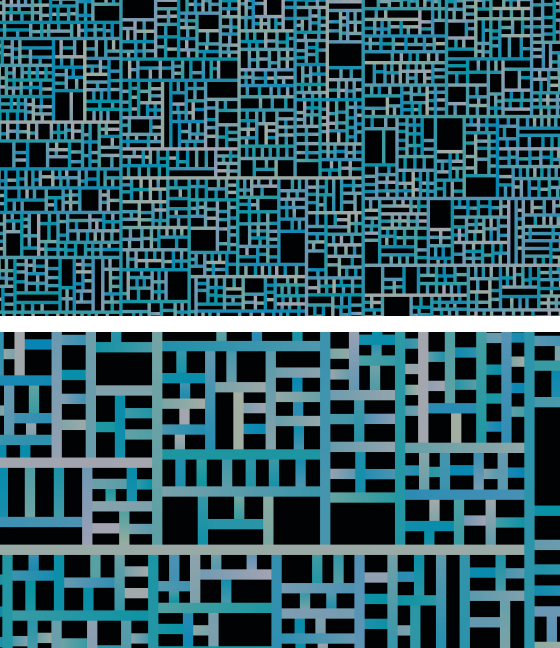
Top: the whole. Bottom: its middle third, enlarged.
Give the GLSL for this pattern, as a Shadertoy shader.

```glsl
// Dense maze of teal and grey bars made by random recursive subdivision of a rectangle.

const float BAR = 0.0109;  // bar thickness, also the smallest gap, in canvas heights

// Advances the seed with an integer hash and returns a value in 0..1.
float random(inout uint seed) {
    seed ^= seed >> 16;
    seed *= 0x7feb352du;
    seed ^= seed >> 15;
    seed *= 0x846ca68bu;
    seed ^= seed >> 16;
    return float(seed) * exp2(-32.0);
}

// Colour running along one bar, t = 0..1 from end to end.
vec3 barColor(float t, inout uint seed) {
    float start = random(seed);
    float end = clamp(start + 0.8 * (random(seed) - 0.5), 0.0, 1.0);
    float grey = pow(mix(start, end, t), 1.3);
    float tint = random(seed) - 0.5;
    vec3 teal = vec3(0.03, 0.55, 0.67);
    vec3 silver = vec3(0.64, 0.66, 0.67);
    return mix(teal, silver, grey) + tint * vec3(0.0, -0.06, 0.08);
}

void mainImage(out vec4 fragColor, in vec2 fragCoord) {
    float pixel = 1.0 / iResolution.y;
    vec2 p = fragCoord * pixel;

    // The room that holds this point; it starts slightly larger than the canvas.
    vec2 lo = vec2(-0.02);
    vec2 hi = vec2(iResolution.x * pixel, 1.0) + 0.02;
    uint seed = 7321u;
    vec3 color = vec3(0.0);
    float alpha = 0.0;

    for (int level = 0; level < 24; level++) {
        vec2 size = hi - lo;
        float longSide = max(size.x, size.y);
        float shortSide = min(size.x, size.y);

        // Leave some thin or small rooms open.
        float stay = random(seed);
        if (shortSide < 2.0 * BAR && longSide < 22.0 * BAR && stay < 0.25) break;
        if (longSide < 10.0 * BAR && stay < 0.06) break;

        // Cut large rooms across their long side, small ones only by preference.
        vec2 weight = pow(size, vec2(longSide > 0.45 ? 20.0 : 2.5));
        int axis = random(seed) * (weight.x + weight.y) < weight.x ? 0 : 1;
        if (size[axis] < 3.0 * BAR) axis = 1 - axis;
        if (size[axis] < 3.0 * BAR) break;
        int along = 1 - axis;

        // Mostly central cuts, now and then a narrow sliver.
        float cut = random(seed);
        cut = random(seed) < 0.1 ? 0.1 * cut : mix(0.5, cut, 0.7);
        float center = lo[axis] + 1.5 * BAR + cut * (size[axis] - 3.0 * BAR);

        // Composite front to back, so earlier bars cover the ends of later ones.
        float offset = p[axis] - center;
        float cover = clamp((0.5 * BAR - abs(offset)) / pixel + 0.5, 0.0, 1.0);
        float t = clamp((p[along] - lo[along]) / size[along], 0.0, 1.0);
        color += (1.0 - alpha) * cover * barColor(t, seed);
        alpha += (1.0 - alpha) * cover;
        if (alpha > 0.995) break;

        // Descend into the half that holds the point.
        if (offset < 0.0) {
            hi[axis] = center - 0.5 * BAR;
        } else {
            lo[axis] = center + 0.5 * BAR;
            seed += 40503u;
        }
    }

    vec3 background = vec3(0.0, 0.008, 0.01);
    fragColor = vec4(color + (1.0 - alpha) * background, 1.0);
}
```
